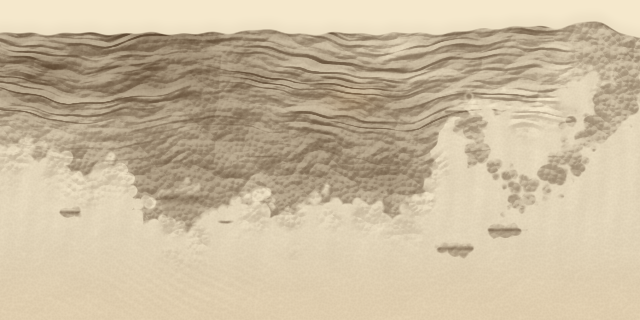
This texture is drawn by a WebGL 2 fragment shader. Its source:

```glsl
#version 300 es
precision highp float;
uniform vec2 u_resolution;
out vec4 fragColor;

vec2 hash2(vec2 p) {
  return fract(sin(vec2(dot(p, vec2(127.1, 311.7)), dot(p, vec2(269.5, 183.3)))) * 43758.5);
}

// Distance to the nearest scattered cell centre
float cell(vec2 p) {
  vec2 base = floor(p), f = fract(p);
  float nearest = 2.0;
  for (int j = -1; j <= 1; j++)
    for (int i = -1; i <= 1; i++) {
      vec2 o = vec2(i, j), d = o + hash2(base + o) - f;
      nearest = min(nearest, dot(d, d));
    }
  return sqrt(nearest);
}

float bump(float d, float width) { return exp(-d * d / (width * width)); }
float spot(vec2 p, float x, float y, float w, float h) { return bump(p.x - x, w) * bump(p.y - y, h); }

float segment(vec2 p, vec2 a, vec2 b) {
  vec2 d = b - a;
  return length(p - a - d * clamp(dot(p - a, d) / dot(d, d), 0.0, 1.0));
}

// Upper lip of the cliff
float rimLine(float x) {
  return 0.895 + 0.014 * bump(x - 0.8, 0.06) + 0.022 * bump(x - 1.62, 0.15)
    + 0.035 * bump(x - 1.84, 0.08) - 0.012 * bump(x - 2.0, 0.05)
    + 0.003 * sin(x * 31.0) + 0.0025 * sin(x * 67.0 + 1.0);
}

// Where the loose sand meets the cliff
float footLine(float x) {
  return mix(0.53, 0.38, smoothstep(0.3, 0.5, x)) - 0.08 * bump(x - 0.26, 0.07)
    - 0.11 * bump(x - 0.56, 0.09) - 0.07 * bump(x - 0.885, 0.05)
    - 0.03 * bump(x - 1.24, 0.1) + 0.29 * smoothstep(1.29, 1.43, x)
    + 0.1 * smoothstep(1.66, 1.82, x);
}

// Vertical coordinate that follows the sagging, kinked beds
float bedding(vec2 p) {
  return p.y + 0.065 * bump(p.x - 1.24, 0.2) + 0.025 * bump(p.x - 0.32, 0.22)
    + 0.028 * cell(p * vec2(4.5, 6.0)) + 0.006 * sin(p.x * 9.0 + p.y * 7.0)
    + 0.003 * sin(p.x * 43.0 - p.y * 37.0);
}

// Ledges with sharp undersides and sloping tops, each fading along its length
float ledges(float k, float x) {
  float f = fract(k), h = hash2(vec2(floor(k), 7.0)).x;
  return smoothstep(0.0, 0.15 + 0.5 * h, f) * (1.0 - f) * smoothstep(-0.6, 0.9, sin(x * (4.0 + 7.0 * h) + h * 40.0));
}

float relief(vec2 p) {
  float s = bedding(p), worn = smoothstep(0.25, 0.75, cell(vec2(p.x * 5.0, s * 10.0)));
  float beds = smoothstep(0.42, 0.76, p.y) * (1.0 - 0.6 * bump(p.x - 0.66, 0.16))
    * (1.0 - smoothstep(1.72, 1.84, p.x));
  float layers = 0.04 * worn * ledges(s * 19.0 + 0.5 * sin(s * 29.0), p.x)
    + 0.014 * (1.2 - worn) * ledges(s * 51.0 + 0.4 * sin(p.x * 8.0), p.x)
    - 0.026 * cell(vec2(p.x * 8.0, s * 21.0)) - 0.008 * cell(vec2(p.x * 19.0, s * 56.0));
  float lumps = -0.04 * cell(vec2((p.x + 0.6 * p.y) * 8.0, p.y * 6.0 + sin(p.x * 13.0) * 0.4))
    - 0.018 * worn * cell(p * vec2(17.0, 24.0) + sin(p.yx * 30.0) * 0.5) - 0.006 * cell(p * 55.0);
  return layers * beds + lumps * mix(1.0, 0.35, beds);
}

void main() {
  vec2 p = gl_FragCoord.xy / u_resolution.y;
  float depth = rimLine(p.x) - p.y, below = smoothstep(-0.003, 0.004, depth);
  float broad = cell(p * 4.0 + 5.0) - 0.5, coarse = cell(p * 9.0) - 0.5, fine = cell(p * 27.0) - 0.45;
  float ragged = 0.08 * coarse + 0.06 * fine;

  // Slope lighting from the upper left
  float e = 0.004, h = relief(p);
  float light = dot(vec2(relief(p + vec2(e, 0.0)), relief(p + vec2(0.0, e))) - h, vec2(0.45, -1.0)) / e;
  light /= 0.6 + abs(light);

  // Cliff face, and rubble sliding down its right end
  float above = p.y - footLine(p.x + 0.07 * coarse + 0.04 * fine);
  float cliff = smoothstep(-0.012, 0.015, above + ragged) * below;
  float slide = min(segment(p, vec2(1.63, 0.42), vec2(1.88, 0.6)) - 0.03,
    segment(p, vec2(1.9, 0.62), vec2(1.99, 0.84)) - 0.04);
  slide = min(slide, segment(p, vec2(1.46, 0.61), vec2(1.51, 0.52)) - 0.015);
  float rubble = smoothstep(0.015, -0.015, slide + ragged * 1.6) * below;

  // Half-buried blocks: centre and half size
  vec4 blocks[6] = vec4[6](vec4(0.573, 0.375, 0.065, 0.05), vec4(1.575, 0.28, 0.055, 0.018),
    vec4(1.43, 0.222, 0.055, 0.022), vec4(0.22, 0.335, 0.035, 0.018),
    vec4(1.43, 0.65, 0.035, 0.016), vec4(0.7, 0.305, 0.03, 0.015));
  float block = 0.0, blockLight = 0.0;
  for (int i = 0; i < 6; i++) {
    vec2 d = (p - blocks[i].xy) / blocks[i].zw;
    float m = smoothstep(1.15, 0.8, length(d) + fine * 0.9 + coarse * 0.5);
    block = max(block, m);
    blockLight += m * (0.2 * smoothstep(0.2, 0.6, d.y) - 0.25 * bump(d.y - 0.05, 0.25));
  }

  // Sand tones: smooth top, streaked slope, stones and faint ripples
  float streaks = sin(p.x * 75.0 + sin(p.y * 9.0) * 2.0) * sin(p.x * 31.0 + p.y * 6.0);
  float ripples = sin((p.y + p.x * 0.55) * 210.0 + 2.0 * sin(p.x * 14.0)) * spot(p, 0.55, 0.1, 0.3, 0.12);
  float sand = 0.82 + 0.05 * smoothstep(0.1, 0.35, p.y) + 0.025 * streaks * smoothstep(0.1, 0.4, p.y)
    + 0.015 * ripples + 0.02 * coarse;
  float scree = smoothstep(-0.16, 0.0, above) * smoothstep(0.1, -0.15, coarse + broad * 0.5);
  sand += light * (0.02 + 0.24 * scree) - 0.06 * scree;
  sand = mix(0.94 + 0.06 * smoothstep(0.0, 0.05, -depth), sand, below);

  // Cliff tones: shaded left, paler beds at the centre and right
  float s = bedding(p);
  float stone = 0.41 + 0.15 * smoothstep(0.9, 1.7, p.x) + 0.16 * broad + 0.08 * coarse
    + 0.2 * spot(p, 1.08, 0.85, 0.2, 0.045) + 0.14 * spot(vec2(p.x, s), 1.12, 0.82, 0.24, 0.016)
    - 0.13 * spot(p, 0.55, 0.78, 0.13, 0.13) - 0.12 * spot(p, 0.2, 0.79, 0.26, 0.07)
    + 0.15 * spot(p, 0.1, 0.58, 0.25, 0.07) - 0.1 * spot(p, 1.14, 0.43, 0.15, 0.07)
    + 0.12 * spot(p, 0.8, 0.45, 0.12, 0.07) + 0.08 * smoothstep(0.08, 0.0, above)
    + 0.035 * sin(s * 95.0 + sin(p.x * 4.0) * 2.0) * smoothstep(0.45, 0.7, p.y);
  stone += 0.32 * light - 0.12 * smoothstep(0.4, 0.8, -light);
  stone -= 0.3 * exp(-max(depth, 0.0) / 0.009) * smoothstep(-0.5, 0.8, sin(p.x * 17.0 + 2.0 * sin(p.x * 7.0)));

  float tone = mix(sand, stone, cliff);
  tone = mix(tone, 0.58 + 0.36 * light + 0.2 * coarse, rubble * 0.9);
  tone = mix(tone, 0.45 + 0.2 * light, block * 0.85) + blockLight;
  tone += 0.06 * (cell(p * 120.0) - 0.5) * below;

  // Shadow brown to pale sand, with warmer patches
  vec3 color = mix(vec3(0.44, 0.36, 0.27), vec3(0.96, 0.91, 0.80), clamp(tone, -0.12, 1.03));
  float warmth = 0.6 * spot(p, 1.1, 0.69, 0.09, 0.05) + 0.5 * smoothstep(0.3, 0.0, p.y);
  fragColor = vec4(color + vec3(0.025, -0.005, -0.035) * warmth, 1.0);
}
```
